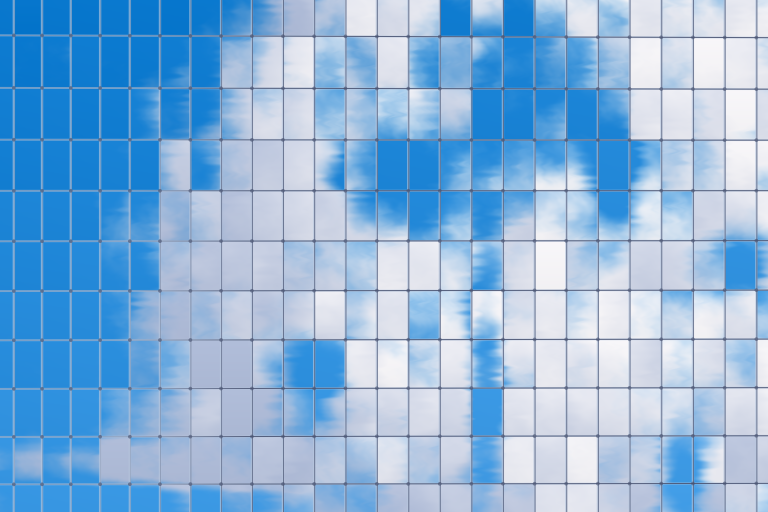
Reproduce this texture procedurally as a Shadertoy shader.

```glsl
// A glass curtain wall whose panes each mirror a slightly shifted piece of cloudy sky.

#define PANE_SHIFT 3.0      // jump of the cloud detail between panes
#define PANE_BIAS 0.75      // difference in cloud cover between panes
#define CLOUD_SCALE 8.0
#define FRAME_HALF 0.0023   // half widths, in canvas heights
#define SEAM_HALF 0.0010
#define JOINT_RADIUS 0.0036
#define SKY_DEEP vec3(0.02, 0.46, 0.80)
#define SKY_PALE vec3(0.25, 0.61, 0.90)
#define CLOUD_SHADE vec3(0.68, 0.73, 0.84)
#define CLOUD_LIT vec3(0.96, 0.955, 0.965)
#define FRAME_COLOR vec3(0.72, 0.78, 0.87)
#define SEAM_COLOR vec3(0.27, 0.31, 0.43)

float hash(vec2 p) {
    vec3 q = fract(vec3(p.xyx) * 0.1031);
    q += dot(q, q.yzx + 33.33);
    return fract((q.x + q.y) * q.z);
}

float noise(vec2 p) {
    vec2 i = floor(p), f = fract(p);
    f = f * f * (3.0 - 2.0 * f);
    return mix(mix(hash(i), hash(i + vec2(1, 0)), f.x),
               mix(hash(i + vec2(0, 1)), hash(i + vec2(1, 1)), f.x), f.y);
}

float fbm(vec2 p) {
    float sum = 0.0, amp = 0.53;
    for (int i = 0; i < 5; i++) {
        sum += amp * noise(p);
        p = mat2(1.6, 1.2, -1.2, 1.6) * p + 7.3;
        amp *= 0.48;
    }
    return sum;
}

// Pane coordinates: columns widen to the right, rows tighten downwards.
vec2 paneGrid(vec2 p) {
    float tilt = 0.006 * (p.x - 0.5) * (1.0 - 2.5 * p.y * (1.5 - p.y));
    float y = p.y - tilt;
    return vec2(-0.5 + 24.2 * p.x + 0.67 * (1.0 - exp(-p.x / 0.18)),
                0.306 + 9.694 * y + 0.596 * y * y);
}

// Broad layout: clear sky on the left, cloud on the right with open gaps.
float cloudLayout(vec2 p) {
    const vec4 gaps[7] = vec4[7](   // centre, radii
        vec4(0.67, 0.15, 0.13, 0.20), vec4(0.52, 0.36, 0.08, 0.11),
        vec4(0.41, 0.75, 0.04, 0.10), vec4(0.63, 0.74, 0.024, 0.26),
        vec4(0.96, 0.52, 0.06, 0.06), vec4(0.89, 0.94, 0.03, 0.10),
        vec4(0.80, 0.34, 0.03, 0.12));
    float low = (p.y - 0.90) / 0.045;
    float edge = 0.20 + 0.17 * exp(-5.0 * p.y) - 0.14 * exp(-low * low);
    edge += 0.14 * smoothstep(0.93, 0.97, p.y);
    float cover = clamp((p.x - edge) * 8.0, -1.1, 0.62);
    for (int i = 0; i < 7; i++) {
        vec2 q = (p - gaps[i].xy) / gaps[i].zw;
        cover -= 1.35 * exp(-dot(q, q));
    }
    return cover;
}

vec3 reflectedSky(vec2 p, vec2 pane, float aspect) {
    vec2 seed = vec2(hash(pane + 11.0), hash(pane + 47.0));
    // Uneven glass drags the reflection into fine horizontal streaks
    float ripple = noise(vec2(p.x * 14.0, p.y * 130.0) + seed * 20.0) - 0.5;
    vec2 q = p + vec2(0.014, 0.006) * ripple;
    vec2 detail = q * vec2(aspect, 1.0) * CLOUD_SCALE + seed * PANE_SHIFT;
    float puff = fbm(detail) - 0.5;

    float cover = cloudLayout(q) + 1.7 * puff + PANE_BIAS * (seed.x - 0.5);
    cover = smoothstep(-0.55, 0.65, cover);

    float lit = 0.12 + 0.72 * smoothstep(0.28, 0.56, p.x)
              - 0.30 * smoothstep(0.62, 1.0, p.y);
    lit += 1.1 * (fbm(detail * 0.7 + 19.0) - 0.5) + 0.5 * (seed.y - 0.5);
    vec3 cloud = mix(CLOUD_SHADE, CLOUD_LIT, clamp(lit, 0.0, 1.0));
    float pale = 0.85 * p.y + 0.25 * p.x + 0.12 * (seed.y - 0.5);
    vec3 sky = mix(SKY_DEEP, SKY_PALE, clamp(pale, 0.0, 1.0));
    return mix(sky, cloud, cover);
}

// Pixel coverage of a strip, kept correct when thinner than a pixel.
float strip(float d, float halfWidth, float px) {
    float cover = clamp((halfWidth - abs(d)) / px + 0.5, 0.0, 1.0);
    return min(cover, 2.0 * halfWidth / px);
}

void mainImage(out vec4 fragColor, in vec2 fragCoord) {
    vec2 p = fragCoord / iResolution.xy;
    p.y = 1.0 - p.y;
    float px = 1.0 / iResolution.y;
    vec2 grid = paneGrid(p);
    vec2 pane = floor(grid);
    vec3 color = reflectedSky(p, pane, iResolution.x / iResolution.y);
    color += 0.025 * (0.5 - fract(grid.y));

    // Distance to the nearest frame lines, in canvas heights
    vec2 d = (grid - round(grid)) / fwidth(grid) * px;

    // Pale frames, with a dark seam that fades over the clear sky
    float frame = max(strip(d.x, FRAME_HALF, px), strip(d.y, FRAME_HALF * 0.8, px));
    color = mix(color, FRAME_COLOR, 0.65 * frame);
    float seam = max(0.8 * strip(d.x - SEAM_HALF, SEAM_HALF, px),
                     strip(d.y, SEAM_HALF, px));
    color = mix(color, SEAM_COLOR, seam * mix(0.25, 0.85, smoothstep(0.15, 0.35, p.x)));

    // Dark joints where the frames cross
    float joint = clamp((JOINT_RADIUS - length(d)) / px + 0.5, 0.0, 1.0);
    color = mix(color, SEAM_COLOR, 0.6 * joint);
    fragColor = vec4(clamp(color, 0.0, 1.0), 1.0);
}
```
